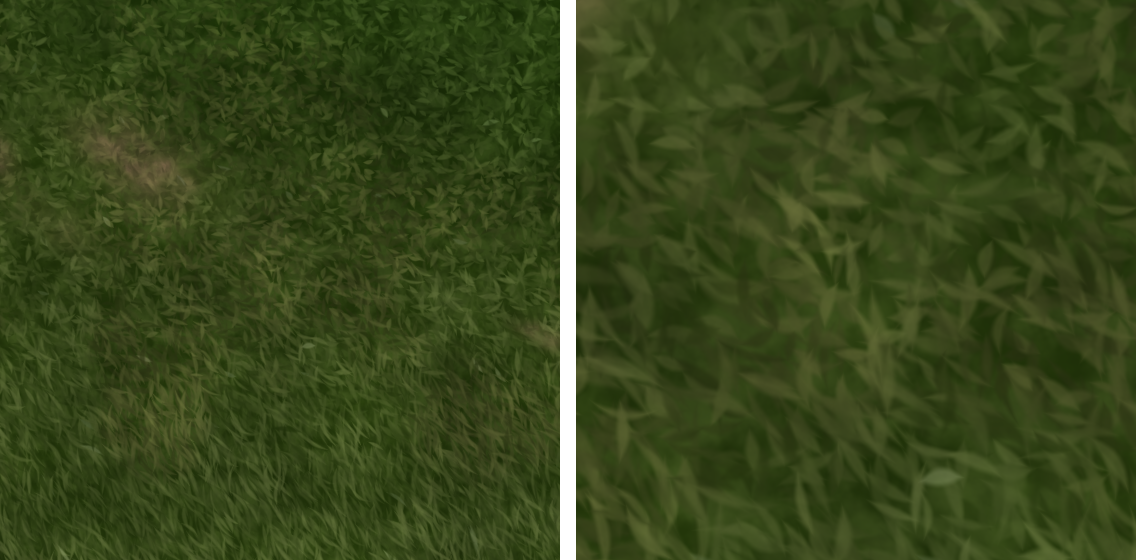
Left, the full canvas; right, a detail of the centre.
A Shadertoy shader for this texture:

```glsl
#define LAYERS 11
#define BLADES 22.0
#define SOFTNESS 0.06
#define OPACITY 0.66
#define LEAN -0.45
#define SHADE vec3(0.125, 0.195, 0.035)
#define LEAF vec3(0.215, 0.285, 0.100)
#define LIT vec3(0.360, 0.415, 0.215)
#define STRAW vec3(0.350, 0.345, 0.175)
#define SOIL vec3(0.440, 0.375, 0.260)

float hash(vec2 p) {
    return fract(sin(dot(p, vec2(127.1, 311.7))) * 43758.5453);
}

vec4 hash4(vec2 p) {
    return vec4(hash(p), hash(p + 17.3), hash(p + 41.9), hash(p + 73.7));
}

float noise(vec2 p) {
    vec2 i = floor(p), f = fract(p);
    f = f * f * (3.0 - 2.0 * f);
    vec2 e = vec2(0.0, 1.0);
    return mix(mix(hash(i), hash(i + e.yx), f.x),
               mix(hash(i + e.xy), hash(i + e.yy), f.x), f.y);
}

float fbm(vec2 p) {
    float sum = 0.0, amp = 0.5;
    for (int i = 0; i < 4; i++) {
        sum += amp * noise(p);
        p = mat2(1.6, 1.2, -1.2, 1.6) * p + 5.3;
        amp *= 0.5;
    }
    return sum / 0.9375;
}

// Soft ellipse that slopes down to the right
float patchMask(vec2 uv, vec2 center, vec2 radius) {
    vec2 d = uv - center;
    d.y += 0.45 * d.x;
    return exp(-dot(d / radius, d / radius));
}

float bareGround(vec2 uv) {
    float m = patchMask(uv, vec2(0.25, 0.71), vec2(0.11, 0.055));
    m += 0.7 * patchMask(uv, vec2(0.0, 0.72), vec2(0.03, 0.04));
    m += 0.8 * patchMask(uv, vec2(0.97, 0.40), vec2(0.05, 0.018));
    m += 0.35 * patchMask(uv, vec2(0.11, 0.59), vec2(0.06, 0.04));
    return clamp(m * (0.1 + 1.6 * fbm(uv * 30.0)), 0.0, 1.0);
}

// Tapered, bent stroke; offset is in cell units
float bladeMask(vec2 offset, float angle, float halfLength, float width, float bend) {
    vec2 axis = vec2(sin(angle), cos(angle));
    float t = dot(offset, axis) / halfLength;
    float side = dot(offset, vec2(axis.y, -axis.x)) + bend * halfLength * (t * t - 0.3);
    float edge = abs(side) - width * (1.0 - t * t);
    return 1.0 - smoothstep(-SOFTNESS, SOFTNESS, edge);
}

void mainImage(out vec4 fragColor, in vec2 fragCoord) {
    vec2 uv = fragCoord / iResolution.y;
    float bare = bareGround(uv);
    float dry = smoothstep(0.42, 0.72, fbm(uv * 5.0 + 3.7) + 0.2 * (0.5 - uv.x));
    float clump = smoothstep(0.25, 0.75, fbm(uv * 14.0 + 21.0)) - 0.5;

    // Shaded undergrowth
    vec3 color = mix(SHADE, LEAF, smoothstep(0.25, 0.75, fbm(uv * 38.0)));
    color = mix(color, SOIL * (0.65 + 0.6 * fbm(uv * 60.0)), bare);

    // Overlapping blades: long and upright below, short and broad above
    for (int layer = 0; layer < LAYERS; layer++) {
        float depth = float(layer) / float(LAYERS - 1);
        float scale = BLADES * (1.0 + 0.5 * fract(float(layer) * 0.618));
        vec2 shift = float(layer) * vec2(3.37, 7.71);
        vec2 p = uv * scale + shift;
        vec2 cell = floor(p);
        for (int k = 0; k < 9; k++) {
            vec2 id = cell + vec2(k % 3 - 1, k / 3 - 1);
            vec4 place = hash4(id + float(layer) * 31.0);
            vec4 look = hash4(id + float(layer) * 31.0 + 211.0);
            vec2 root = id + place.xy;
            float height = (root.y - shift.y) / scale;
            float far = smoothstep(0.15, 0.65, height + 0.3 * (place.w - 0.5));
            float angle = LEAN * (1.0 + far) + (place.z - 0.5) * mix(1.2, 2.8, far);
            float halfLength = mix(0.45, 0.75, look.x) * mix(1.0, 0.52, far);
            float width = mix(0.06, 0.11, look.y) * mix(1.0, 1.25, far);
            float mask = bladeMask(p - root, angle, halfLength, width, 0.5 * (look.z - 0.5));

            // Mostly mid tones, with a few bright tips and dark gaps
            float light = look.w * 0.85 + 0.25 * (depth - 0.45) + 0.3 * clump;
            light = clamp(light, 0.0, 1.0);
            vec3 tint = mix(SHADE, LIT, light);
            tint = mix(tint, STRAW * (0.6 + 0.55 * light), dry * 0.5);
            tint = mix(tint, SOIL * (0.65 + 0.5 * light), bare * 0.75);
            tint += 0.16 * step(0.992, place.w);
            color = mix(color, tint, mask * OPACITY);
        }
    }

    // Broad light, fine grain and a deeper green toward the upper right
    color *= 0.80 + 0.40 * fbm(uv * 6.0 + 9.1);
    color *= 0.90 + 0.20 * fbm(uv * 85.0);
    float deep = smoothstep(0.5, 1.1, uv.y + 0.25 * (uv.x - 0.5));
    color *= mix(vec3(1.0), vec3(0.76, 0.89, 0.70), deep * (1.0 - bare));
    fragColor = vec4(color, 1.0);
}
```
